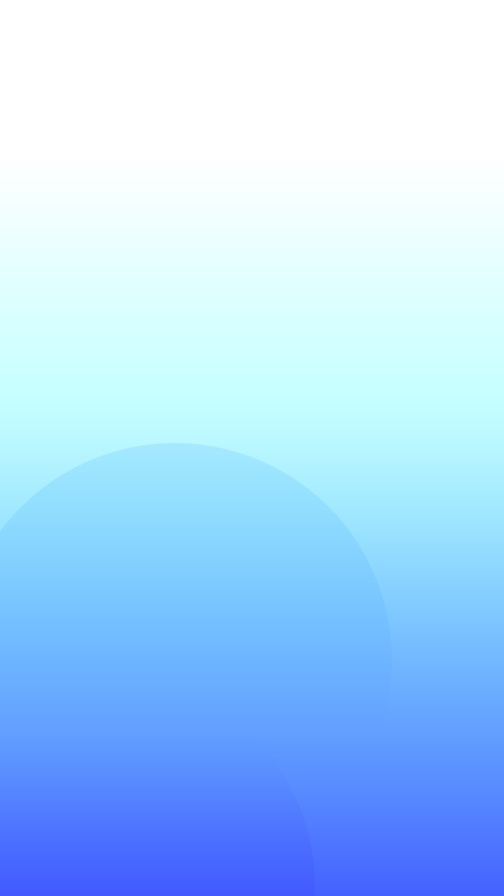
Reproduce this background procedurally as a Shadertoy shader.

```glsl
// Draws a white-to-blue vertical gradient with two faint discs rising at the lower left.

// Gradient stops from bottom to top: rgb colour, then height as a fraction of the canvas
const int STOP_COUNT = 10;
const vec4 STOPS[STOP_COUNT] = vec4[](
    vec4(0.27, 0.38, 1.0, 0.00),
    vec4(0.34, 0.54, 1.0, 0.115),
    vec4(0.41, 0.67, 1.0, 0.22),
    vec4(0.50, 0.79, 1.0, 0.32),
    vec4(0.63, 0.91, 1.0, 0.43),
    vec4(0.73, 0.97, 1.0, 0.505),
    vec4(0.78, 1.00, 1.0, 0.56),
    vec4(0.87, 1.00, 1.0, 0.67),
    vec4(0.94, 1.00, 1.0, 0.75),
    vec4(1.00, 1.00, 1.0, 0.83));

// Disc geometry in units of the canvas width
const float DISC_RADIUS = 0.4306;
const vec2 UPPER_CENTER = vec2(0.347, 0.468);
const vec2 LOWER_CENTER = vec2(0.194, 0.019);

// Colour removed inside each disc, and the heights over which it fades in
const vec3 UPPER_SHADE = vec3(0.085, 0.055, 0.0);
const vec3 LOWER_SHADE = vec3(0.012, 0.030, 0.0);
const vec2 UPPER_FADE = vec2(0.33, 0.90);
const vec2 LOWER_FADE = vec2(0.32, 0.12);

vec3 skyGradient(float height) {
    vec3 color = STOPS[0].rgb;
    for (int i = 1; i < STOP_COUNT; i++) {
        float blend = (height - STOPS[i - 1].w) / (STOPS[i].w - STOPS[i - 1].w);
        color = mix(color, STOPS[i].rgb, clamp(blend, 0.0, 1.0));
    }
    return color;
}

// Antialiased coverage of a disc
float discMask(vec2 p, vec2 center, float pixel) {
    float dist = length(p - center) - DISC_RADIUS;
    return smoothstep(pixel, -pixel, dist);
}

// Linear fade from 0 at range.x to 1 at range.y, in either direction
float fade(float value, vec2 range) {
    return clamp((value - range.x) / (range.y - range.x), 0.0, 1.0);
}

void mainImage(out vec4 fragColor, in vec2 fragCoord) {
    vec2 p = fragCoord / iResolution.x;
    float pixel = 1.0 / iResolution.x;

    // Backdrop
    vec3 color = skyGradient(fragCoord.y / iResolution.y);

    // Upper disc, strongest at its top
    color -= UPPER_SHADE * discMask(p, UPPER_CENTER, pixel) * fade(p.y, UPPER_FADE);

    // Lower disc, strongest at its base
    color -= LOWER_SHADE * discMask(p, LOWER_CENTER, pixel) * fade(p.y, LOWER_FADE);

    fragColor = vec4(color, 1.0);
}
```
